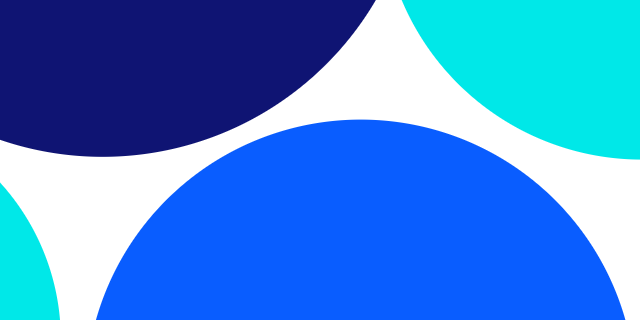
A Shadertoy shader for this background:

```glsl
const vec3 WHITE = vec3(1.0);
const vec3 BLUE  = vec3(0.035, 0.365, 1.0);
const vec3 NAVY  = vec3(0.06, 0.08, 0.45);
const vec3 CYAN  = vec3(0.0, 0.91, 0.91);

// Discs: centre x, centre y, radius, in canvas heights
const vec3 BLUE_DISC       = vec3(1.1271, -0.2333, 0.8596);
const vec3 NAVY_DISC       = vec3(0.3203, 1.4995, 0.9896);
const vec3 RIGHT_CYAN_DISC = vec3(2.0052, 1.3146, 0.8133);
const vec3 LEFT_CYAN_DISC  = vec3(-0.5391, -0.0612, 0.7292);

// Antialiased coverage of a disc
float discMask(vec2 p, vec3 disc, float pixel) {
    float dist = length(p - disc.xy) - disc.z;
    return clamp(0.5 - dist / pixel, 0.0, 1.0);
}

void mainImage(out vec4 fragColor, in vec2 fragCoord) {
    float pixel = 1.0 / iResolution.y;
    vec2 p = fragCoord * pixel;

    // Flat discs over a white ground
    vec3 color = WHITE;
    color = mix(color, NAVY, discMask(p, NAVY_DISC, pixel));
    color = mix(color, CYAN, discMask(p, RIGHT_CYAN_DISC, pixel));
    color = mix(color, CYAN, discMask(p, LEFT_CYAN_DISC, pixel));
    color = mix(color, BLUE, discMask(p, BLUE_DISC, pixel));

    fragColor = vec4(color, 1.0);
}
```
